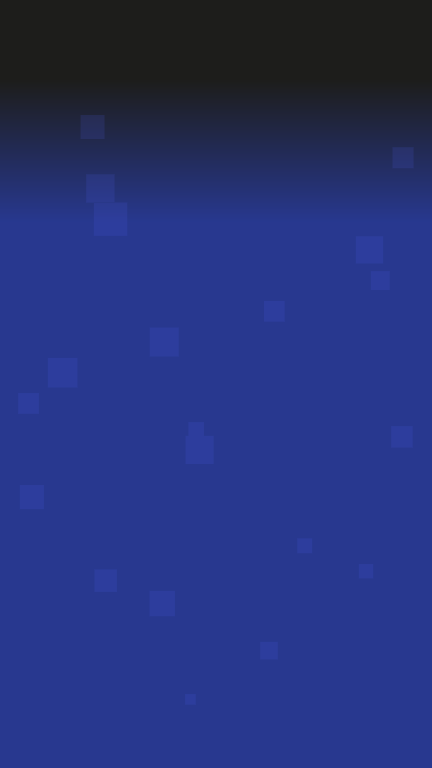
This background is drawn by a WebGL 2 fragment shader. Its source:

```glsl
#version 300 es
precision highp float;
// Deep blue field under a dark fading top, with faint squares drifting in a winding strand.
uniform vec2 u_resolution;
out vec4 outColor;

const float TAU = 6.2831853;
const vec3 DARK = vec3(0.114, 0.114, 0.106);
const vec3 BLUE = vec3(0.155, 0.220, 0.562);
const vec3 GLINT = vec3(0.30, 0.36, 0.92);
const float GLINT_ALPHA = 0.15;

// Lengths are in canvas widths, measured down from the top edge.
const float FADE_START = 0.185;
const float FADE_END = 0.515;
const int SQUARES = 20;
const float FIRST_ROW = 0.294;
const float ROW_STEP = 0.0711;
const float SWAY_CENTER = 0.493;
const float SWAY = 0.44;
const float TURNS_PER_ROW = 0.246;

// Horizontal swing: a cosine whose phase is itself modulated, narrowing at the end.
float strandX(float i) {
    float w = TAU * i / 19.0;
    float turns = TURNS_PER_ROW * i - 0.45
                + 0.296 * sin(w + 0.627) + 0.095 * sin(2.0 * w - 1.06);
    float narrowing = 1.0 - 0.7 * smoothstep(15.0, 18.0, i);
    return SWAY_CENTER + SWAY * narrowing * cos(TAU * turns);
}

// Even rows, with a ripple in the lower half.
float strandY(float i) {
    float ripple = 0.065 - 0.042 * cos(TAU * (i - 14.3) / 5.0);
    return FIRST_ROW + ROW_STEP * i - smoothstep(9.0, 12.0, i) * ripple;
}

// Squares pulse in size and shrink slowly downward.
float halfSize(float i) {
    return 0.0324 - 0.00064 * i + 0.0081 * cos(TAU * (i - 3.0) / 4.6);
}

float squareDistance(vec2 p, float radius) {
    vec2 d = abs(p) - radius;
    return max(d.x, d.y);
}

void main() {
    vec2 p = vec2(gl_FragCoord.x, u_resolution.y - gl_FragCoord.y) / u_resolution.x;

    // Background fade
    float fade = clamp((p.y - FADE_START) / (FADE_END - FADE_START), 0.0, 1.0);
    vec3 color = mix(DARK, BLUE, fade);

    // Scattered squares, smoothed over one pixel
    float coverage = 0.0;
    for (int n = 0; n < SQUARES; n++) {
        float i = float(n);
        float d = squareDistance(p - vec2(strandX(i), strandY(i)), halfSize(i));
        coverage = max(coverage, clamp(0.5 - d * u_resolution.x, 0.0, 1.0));
    }
    color = mix(color, GLINT, GLINT_ALPHA * coverage);

    outColor = vec4(color, 1.0);
}
```
